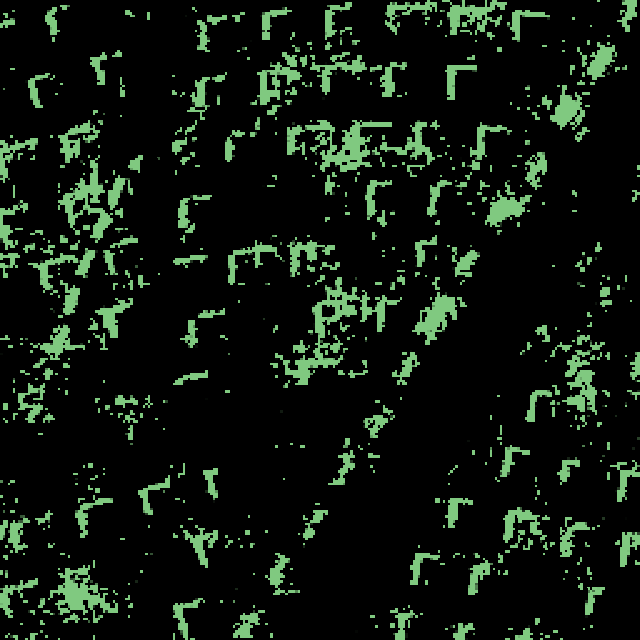
Reproduce this pattern procedurally as a three.js fragment shader.

```glsl
varying vec2 vUv;

const vec3 BACKGROUND = vec3(0.0);
const vec3 INK = vec3(0.50, 0.79, 0.50);
const float CELLS = 256.0;

float hash(vec2 p) {
  return fract(sin(dot(p, vec2(127.1, 311.7))) * 43758.55);
}

vec2 gradient(vec2 corner) {
  float a = 6.28318 * hash(corner);
  return vec2(cos(a), sin(a));
}

float gradientNoise(vec2 p) {
  vec2 i = floor(p), f = fract(p);
  vec2 u = f * f * f * (f * (f * 6.0 - 15.0) + 10.0);
  vec2 e = vec2(1.0, 0.0);
  float low = mix(dot(gradient(i), f), dot(gradient(i + e), f - e), u.x);
  float high = mix(dot(gradient(i + e.yx), f - e.yx), dot(gradient(i + 1.0), f - 1.0), u.x);
  return mix(low, high, u.y);
}

// Turns the axes of p by angle a.
vec2 turn(vec2 p, float a) {
  float c = cos(a), s = sin(a);
  return vec2(c * p.x + s * p.y, c * p.y - s * p.x);
}

float box(vec2 p, vec2 center, vec2 halfSize) {
  vec2 d = abs(p - center) - halfSize;
  return length(max(d, 0.0)) + min(max(d.x, d.y), 0.0);
}

// Thick stem hanging from a corner, thin bar running right.
float cornerMark(vec2 p, float stem, float bar) {
  float taper = 0.0065 + 0.03 * min(p.y, 0.0);
  float d = box(p, vec2(0.0, -0.5 * stem), vec2(taper, 0.5 * stem));
  return min(d, box(p, vec2(0.5 * bar, 0.0), vec2(0.5 * bar, 0.0035)));
}

// Staggered rows of corner marks, each worn by its own amount.
float markRows(vec2 p, vec2 spacing, float barScale, float presence, float grain) {
  vec2 q = p / spacing;
  q.x += 0.8 * hash(vec2(floor(q.y), 3.0));
  vec2 id = floor(q);
  vec2 local = (fract(q) - vec2(0.25, 0.75)) * spacing;
  float wear = hash(id + 17.0);
  float bar = barScale * mix(0.03, 0.062, hash(id + 5.0));
  float d = cornerMark(local, mix(0.038, 0.052, hash(id + 9.0)), bar);
  d += grain * mix(0.003, 0.018, wear * wear);
  return hash(id + 31.0) < presence ? d : 1.0;
}

// Dashes strung along a line through the origin.
float dashChain(vec2 p, float angle, float spacing, float wear, float grain) {
  vec2 q = turn(p, angle);
  float id = floor(q.x / spacing);
  q.x = (fract(q.x / spacing) - 0.5) * spacing;
  q.y += 0.016 * (hash(vec2(id, 2.0)) - 0.5);
  q = turn(q, 0.3 * (hash(vec2(id, 7.0)) - 0.3));
  return box(q, vec2(0.0), vec2(0.022, 0.0075)) + wear * grain;
}

float band(float x, float low, float high, float soft) {
  return smoothstep(low - soft, low + soft, x) * (1.0 - smoothstep(high - soft, high + soft, x));
}

void main() {
  vec2 p = (floor(vUv * CELLS) + 0.5) / CELLS;
  float grain = gradientNoise(p * 71.0) + 0.6 * gradientNoise(p * 137.0 + 9.3);
  float clump = gradientNoise(p * 13.0 + 4.7) + 0.4 * gradientNoise(p * 5.0 + 1.9);

  // Regions on either side of the empty diagonal lane
  float side = dot(p - vec2(0.71, 0.545), vec2(0.851, -0.525));
  float leftEdge = 0.21 + 0.02 * gradientNoise(p * 6.0);
  float lane = band(side, 0.045, 0.14, 0.012);
  float gap = band(p.x, 0.2, 0.28, 0.03) * band(p.y, 0.35, 0.75, 0.05);
  float hollow = band(p.x, 0.3, 0.5, 0.03) * band(p.y, 0.19, 0.35, 0.03);
  float middle = band(side, -2.0, -0.055, 0.01) * step(0.27, p.x) * step(0.4, p.y);
  float left = max(step(p.x, leftEdge), step(p.x, 0.34) * step(p.y, 0.27));
  float right = step(0.14, side);

  // Curved rows, tilted rows, and leaning rows
  vec2 curved = vec2(p.x, p.y + 0.25 * (p.x - 0.62) * (p.x - 0.62));
  float d = markRows(curved, vec2(0.098, 0.092), 1.0, 0.9, grain) + 0.1 * (1.0 - middle);
  float tilted = markRows(turn(p, 0.27), vec2(0.105, 0.095), 1.0, 0.66, grain);
  d = min(d, tilted + 0.1 * (1.0 - left));
  float leaning = markRows(turn(p, -0.2), vec2(0.092, 0.095), 0.5, 0.85, grain);
  d = min(d, leaning + 0.1 * (1.0 - right));

  // Dashes beside the lane and along the left edge
  d = min(d, dashChain(p - vec2(0.71, 0.545), 1.018, 0.094, 0.022, grain));
  float leftChain = dashChain(p - vec2(0.15, 0.616), 1.17, 0.062, 0.006, grain);
  d = min(d, leftChain + 0.1 * (1.0 - band(p.y, 0.44, 0.76, 0.005)));

  // Clumped grains, denser around the marks
  float halo = 0.2 * exp(-max(d, 0.0) / 0.016);
  float scatter = grain + clump + halo - 0.56 - 0.5 * lane - 0.22 * gap - 0.3 * hollow;

  float ink = max(smoothstep(0.0003, -0.0003, d), smoothstep(-0.01, 0.01, scatter));
  gl_FragColor = vec4(mix(BACKGROUND, INK, ink), 1.0);
}
```
